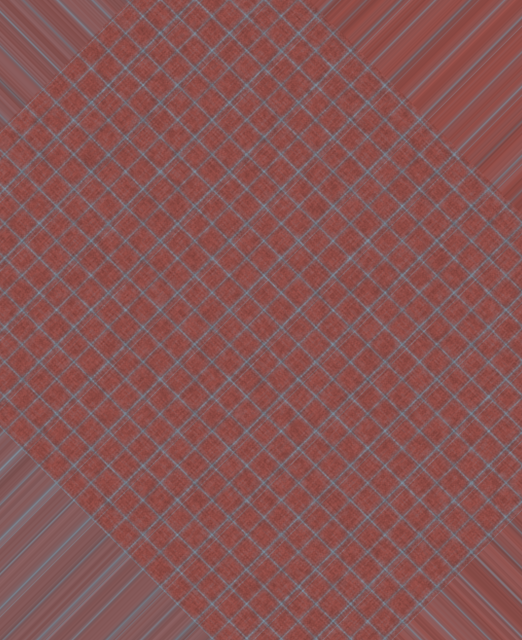
Give the GLSL for this pattern, as a Shadertoy shader.

```glsl
// Diagonal red tartan cloth with blue-grey checks, its borders smeared into streaks at the corners.

float hash(vec2 p) {
    vec3 q = fract(vec3(p.xyx) * 0.1031);
    q += dot(q, q.yzx + 33.33);
    return fract((q.x + q.y) * q.z);
}

float noise(vec2 p) {
    vec2 i = floor(p), f = fract(p);
    f = f * f * (3.0 - 2.0 * f);
    return mix(mix(hash(i), hash(i + vec2(1, 0)), f.x),
               mix(hash(i + vec2(0, 1)), hash(i + vec2(1, 1)), f.x), f.y);
}

// Soft line of the given radius, repeated at a period
float line(float x, float period, float radius) {
    float d = (x - period * round(x / period)) / radius;
    return exp(-d * d);
}

void mainImage(out vec4 fragColor, in vec2 fragCoord) {
    // Turn by 45 degrees and clamp at the cloth's borders
    vec2 p = (fragCoord - 0.5 * iResolution.xy) / iResolution.y;
    vec2 cloth = vec2(p.x - p.y, p.x + p.y) * 0.70711;
    vec2 halfSize = 0.5 * vec2(1.0, iResolution.x / iResolution.y);
    cloth = clamp(cloth, -halfSize, halfSize);

    // Long uneven threads in both directions
    float warp = noise(cloth * vec2(400.0, 75.0) + 71.0);
    float weft = noise(cloth * vec2(75.0, 400.0) + 193.0);
    float grain = noise(cloth * 440.0 + 613.0);

    // Cores of the checks; every other warp line is stronger and has a thin companion
    float a = cloth.x + 0.046, b = cloth.y - 0.0525;
    float warpCore = 0.34 * line(a, 0.0382, 0.0014) + 0.14 * line(a, 0.0764, 0.0018)
                   + 0.30 * line(a - 0.0095, 0.0764, 0.0011);
    float weftCore = 0.40 * line(b, 0.0382, 0.0015) + 0.06 * line(b, 0.0764, 0.0018);
    float core = warpCore * (0.8 + 0.4 * weft) + weftCore * (0.8 + 0.4 * warp);

    // Broad dusky bands around the lines
    float warpBand = line(a, 0.0382, 0.0046) + 0.5 * line(a - 0.003, 0.0764, 0.0085);
    float weftBand = line(b, 0.0382, 0.0052);
    float band = 0.34 * (warpBand + weftBand) * (0.75 + 0.5 * grain);

    // Dyed threads, with stray dark fibres
    vec3 color = mix(vec3(0.570, 0.295, 0.272), vec3(0.45, 0.33, 0.34),
                     0.28 * smoothstep(0.55, 0.95, warp) + 0.28 * smoothstep(0.55, 0.95, weft));
    color = mix(color, vec3(0.43, 0.39, 0.42), min(band, 0.75));
    color = mix(color, vec3(0.46, 0.57, 0.63), min(core, 0.72));
    color *= 1.0 + 0.13 * (warp + weft - 1.0) + 0.12 * (grain - 0.5);
    fragColor = vec4(color, 1.0);
}
```
